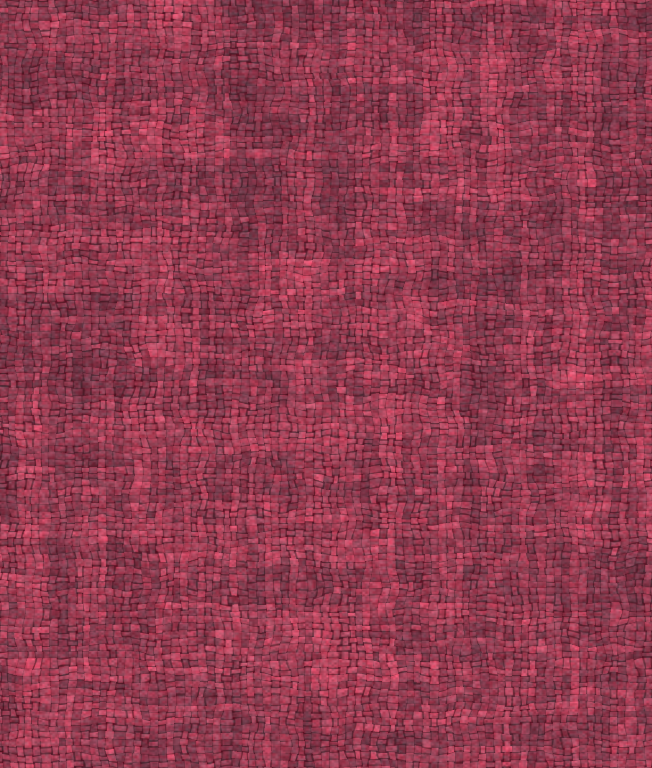
A WebGL 2 fragment shader for this texture:

```glsl
#version 300 es
precision highp float;
// Plain-weave cloth of slubby two-tone yarn, plum shading into rose.
// Warp and weft alternate on a checkerboard of crossings; each yarn has its
// own streaky tone and width, and the nearer tones of both sets are blended.

uniform vec2 u_resolution;
out vec4 fragColor;

#define WARPS 93.0        // vertical yarns per canvas height
#define WEFTS 107.0       // horizontal yarns per canvas height
#define WOBBLE 0.80       // sideways drift of the yarns, in pitches
#define HALF_WIDTH 0.41   // mean yarn half width, in pitches
#define WIDTH_VARY 0.34   // change of width along a yarn
#define CROSS_TINT 0.34   // share of tone taken from the crossing yarn
#define RELIEF 0.36       // shading by height in the weave
#define KNOT_VARY 0.22    // brightness change between crossings
#define GRAIN 0.26        // fibre speckle strength
#define PLUM vec3(0.465, 0.205, 0.275)
#define ROSE vec3(0.735, 0.287, 0.378)
#define GAP vec3(0.350, 0.105, 0.170)

const float PI = 3.14159;

float hash(vec2 p) {
    return fract(sin(dot(p, vec2(127.1, 311.7))) * 43758.5453);
}

float noise(vec2 p) {
    vec2 i = floor(p), f = fract(p);
    f = f * f * (3.0 - 2.0 * f);
    return mix(mix(hash(i), hash(i + vec2(1, 0)), f.x),
               mix(hash(i + vec2(0, 1)), hash(i + vec2(1, 1)), f.x), f.y);
}

// Tone along one yarn: bands shared by neighbours, own streaks, short flecks
float yarnTone(float along, float id, float seed) {
    float band = noise(vec2(along * 5.0 + seed, id * 0.30));
    float streak = noise(vec2(along * 8.0 + seed * 3.0, id + seed));
    float fleck = noise(vec2(along * 75.0, id + seed * 2.0));
    return smoothstep(0.28, 0.72, 0.36 * band + 0.38 * streak + 0.26 * fleck);
}

// Yarn coverage across its width, thick and thin along its length
float yarnCover(float across, float along, float id, float seed, float soft) {
    float vary = noise(vec2(along * 50.0, id + seed)) - 0.5;
    float halfWidth = clamp(HALF_WIDTH + WIDTH_VARY * vary, 0.28, 0.50);
    return 1.0 - smoothstep(halfWidth - soft, halfWidth + soft, abs(across));
}

// Colour of a yarn from its tone, its height and its round cross section
vec3 yarnColour(float tone, float height, float across) {
    float lift = smoothstep(-0.40, 0.35, height);
    return mix(PLUM, ROSE, tone) * (0.68 + RELIEF * lift - 0.26 * across * across);
}

void main() {
    vec2 uv = gl_FragCoord.xy / u_resolution.y;
    vec2 pitch = vec2(WARPS, WEFTS);

    // Yarn coordinates; neighbours drift apart, so spacing is uneven
    vec2 drift = vec2(noise(uv * vec2(0.45 * WARPS, 34.0)),
                      noise(uv * vec2(30.0, 0.45 * WEFTS) + 71.0)) - 0.5;
    vec2 weave = uv * pitch + WOBBLE * drift;
    vec2 id = floor(weave);
    vec2 across = fract(weave) - 0.5;
    float side = 1.0 - 2.0 * mod(id.x + id.y, 2.0);

    // Tones, blended so that bands show through both yarn sets
    float warpOwn = yarnTone(uv.y, id.x, 19.0);
    float weftOwn = yarnTone(uv.x, id.y, 47.0);
    float warpTone = mix(warpOwn, weftOwn, CROSS_TINT);
    float weftTone = mix(weftOwn, warpOwn, CROSS_TINT);

    // Each yarn rises over one crossing and dips under the next
    float warpHeight = side * cos(PI * across.y);
    float weftHeight = -side * cos(PI * across.x);
    vec3 warp = yarnColour(warpTone, warpHeight, across.x);
    vec3 weft = yarnColour(weftTone, weftHeight, across.y);
    weft *= 1.0 + 0.18 * across.y;

    vec2 soft = max(vec2(0.09), 0.5 * pitch / u_resolution.y);
    float warpCover = yarnCover(across.x, uv.y, id.x, 5.0, soft.x);
    float weftCover = yarnCover(across.y, uv.x, id.y, 83.0, soft.y);

    // Lay the lower yarn over the gap, then the upper yarn over both
    bool warpOnTop = side > 0.0;
    float knot = 1.0 + KNOT_VARY * (hash(id + 9.0) - 0.5);
    vec3 colour = mix(GAP, warpOnTop ? weft : warp,
                      warpOnTop ? weftCover : warpCover);
    colour = mix(colour, knot * (warpOnTop ? warp : weft),
                 warpOnTop ? warpCover : weftCover);

    // Fibre speckle and a faint grey bloom on raised fuzz
    float fibre = noise(uv * vec2(300.0, 360.0) + 13.0);
    float fuzz = noise(uv * vec2(230.0, 280.0) + 151.0);
    colour *= 1.0 + GRAIN * (fibre - 0.5);
    colour += vec3(-0.030, 0.105, 0.090) * (fuzz - 0.47);

    fragColor = vec4(clamp(colour, 0.0, 1.0), 1.0);
}
```
